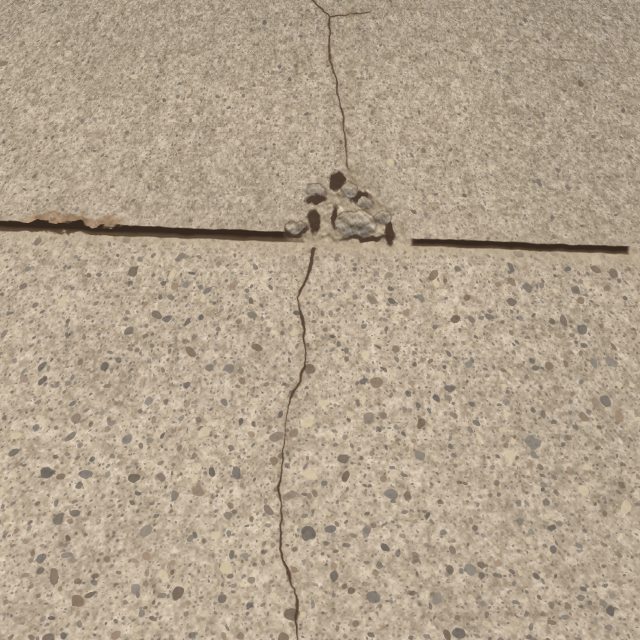
Give the GLSL for this texture, as a Shadertoy shader.

```glsl
// Sunlit, pebbled concrete slabs with a dark joint, a broken corner and cracks.

const vec3 CONCRETE = vec3(.745, .682, .598);
const vec3 DUST = vec3(.735, .665, .56);
const vec3 SHADOW = vec3(.205, .155, .12);
const vec3 SOIL = vec3(.43, .345, .265);
const vec3 SLATE = vec3(.455, .43, .405);
const vec3 CLAY = vec3(.52, .44, .365);
const vec3 CREAM = vec3(.84, .775, .65);
const float HORIZON = 1.8;  // larger values flatten the perspective
const float JOINT_Y = .647; // joint height at the left edge
const float JOINT_SLOPE = -.039;
const float GRAIN = .26;

// Crack paths, from top to bottom
const vec2 LOWER[12] = vec2[12](
    vec2(.492,.612), vec2(.484,.577), vec2(.466,.534), vec2(.475,.479),
    vec2(.477,.427), vec2(.453,.375), vec2(.443,.31), vec2(.437,.245),
    vec2(.44,.193), vec2(.436,.14), vec2(.463,.068), vec2(.463,-.01));
const vec2 UPPER[6] = vec2[6](vec2(.475,1.01), vec2(.517,.974),
    vec2(.513,.928), vec2(.523,.883), vec2(.536,.818), vec2(.545,.733));

// Broken corner: centre and radii of hollows and rocks
const vec4 HOLLOWS[8] = vec4[8](
    vec4(.526,.716,.011,.013), vec4(.492,.69,.014,.008),
    vec4(.49,.655,.01,.019), vec4(.562,.692,.018,.009),
    vec4(.609,.639,.009,.02), vec4(.57,.628,.04,.005),
    vec4(.462,.638,.018,.009), vec4(.522,.662,.005,.018));
const vec4 ROCKS[6] = vec4[6](
    vec4(.555,.651,.031,.018), vec4(.462,.645,.013,.009),
    vec4(.569,.683,.012,.009), vec4(.6,.66,.013,.01),
    vec4(.494,.704,.014,.008), vec4(.545,.703,.01,.01));

float hash(vec2 p) {
    vec3 q = fract(p.xyx * .1031);
    q += dot(q, q.yzx + 33.33);
    return fract((q.x + q.y) * q.z);
}

float noise(vec2 p) {
    vec2 i = floor(p), f = fract(p);
    f = f * f * (3. - 2. * f);
    return mix(mix(hash(i), hash(i + vec2(1, 0)), f.x),
               mix(hash(i + vec2(0, 1)), hash(i + 1.), f.x), f.y);
}

float fbm(vec2 p) {
    float sum = 0., gain = .5;
    for (int i = 0; i < 4; i++, gain *= .5) {
        sum += gain * noise(p);
        p = mat2(1.6, 1.2, -1.2, 1.6) * p + 7.3;
    }
    return sum;
}

float segment(vec2 p, vec2 a, vec2 b) {
    vec2 d = b - a;
    return length(p - a - d * clamp(dot(p - a, d) / dot(d, d), 0., 1.));
}

float ellipse(vec2 p, vec4 e) {
    return (length((p - e.xy) / e.zw) - 1.) * min(e.z, e.w);
}

float inside(float d, float soft) { return 1. - smoothstep(-soft, soft, d); }

// Blends scattered pebbles over a colour
vec3 pebbles(vec3 col, vec2 p, float presence, float soft, float opacity) {
    vec4 top = vec4(0);
    float wobble = .16 * (noise(p * 4.) - .5);
    for (int i = 0; i < 9; i++) {
        vec2 id = floor(p) + vec2(i % 3, i / 3) - 1.;
        if (hash(id + 11.7) > presence) continue;
        vec2 d = p - id - .2 - .6 * vec2(hash(id), hash(id + 31.4));
        float a = 6.283 * hash(id + 53.1), size = hash(id + 71.9);
        d = mat2(cos(a), -sin(a), sin(a), cos(a)) * d;
        d.y *= 1. + .9 * hash(id + 83.2);
        float cover = inside(length(d) - mix(.13, .4, size * size) + wobble, soft);
        float kind = hash(id + 97.6);
        vec3 tint = mix(SLATE, CLAY, smoothstep(.25, .75, kind));
        tint = kind > .82 ? CREAM : tint * mix(.8, 1.2, hash(id + 15.5));
        if (cover > top.a) top = vec4(tint, cover);
    }
    return mix(col, top.rgb, top.a * opacity);
}

void mainImage(out vec4 fragColor, in vec2 fragCoord) {
    vec2 uv = fragCoord / iResolution.xy;
    float px = 1. / iResolution.y, scale = HORIZON - uv.y, soft = px / scale;
    vec2 ground = vec2((uv.x - .5) / scale, -log(scale)) + 3.;
    float joint = uv.y - JOINT_Y - JOINT_SLOPE * uv.x;
    float front = inside(joint, .01);

    // Slab tone and grain
    vec3 col = CONCRETE * mix(.965, 1.01, front) * (.96 + .08 * fbm(uv * 7.));
    col *= 1. - .07 * smoothstep(.75, 1.05, uv.y) - .05 * smoothstep(.6, 1., uv.x);
    col += GRAIN * (.6 * noise(ground * 260.) + .4 * noise(ground * 560.) - .5);
    col += .1 * (noise(ground * 95.) - .5);

    // Pebbles, from fine to coarse
    col = pebbles(col, ground * 210., .55, soft * 210., .55);
    col = pebbles(col, ground * 105., mix(.3, .58, front), soft * 105., .68);
    col = pebbles(col, ground * 52., mix(.04, .4, front), soft * 52., .78);

    // Dust beside the joint
    float dust = exp(-abs(joint + .008) * 65.);
    col = mix(col, DUST + .12 * (fbm(uv * 110.) - .5), .75 * dust);

    // Jagged cracks
    vec2 jag = uv + .01 * (vec2(fbm(uv * 55.), fbm(uv * 55. + 19.)) - .47);
    float low = 1., high = segment(jag, UPPER[1], vec2(.578, .982));
    for (int i = 0; i < 11; i++) low = min(low, segment(jag, LOWER[i], LOWER[i + 1]));
    for (int i = 0; i < 5; i++) high = min(high, segment(jag, UPPER[i], UPPER[i + 1]));
    float width = .0003 + .0025 * noise(uv * 38.) + .0012 * smoothstep(.54, .59, uv.y);
    col = mix(col, SOIL, .35 * exp(-low * 260.) + .25 * exp(-high * 300.));
    col = mix(col, SHADOW * 1.5, .85 * inside(min(low - width, high - width * .5), px));
    float hair = segment(jag, vec2(.83, .91), vec2(1.01, .897));
    col = mix(col, SOIL, .6 * noise(uv * 45.) * inside(hair - px, px));

    // Joint with a chipped upper lip and a shaded wall
    float chips = smoothstep(.02, .05, uv.x) * inside(uv.x - .19, .02);
    float rough = fbm(uv * vec2(48, 70)) - .47;
    float lip = chips * smoothstep(0., .008, joint) * inside(joint + rough * .03 - .018, .004);
    col = mix(col, SOIL * (.8 + 1.3 * fbm(uv * 120.)), .75 * lip);
    float gap = abs(joint + rough * .008 * (.5 + 2. * chips)) - mix(.0082, .0058, smoothstep(.4, .7, uv.x));
    gap = max(gap, -.4 * min(max(.475 - uv.x, uv.x - .643), .982 - uv.x));
    vec3 wall = mix(SOIL * .85, SHADOW, smoothstep(-.006, .001, joint + rough * .006));
    col = mix(col, wall, inside(gap, px));

    // Broken corner: rubble lit from above
    vec2 warp = uv + .016 * (vec2(fbm(uv * 65.), fbm(uv * 65. + 31.)) - .47);
    float spread = .095 * clamp((.745 - warp.y) / .11, 0., 1.);
    float pit = inside(abs(warp.x - .546) - spread, .013) * smoothstep(.612, .632, warp.y);
    float slope = fbm(uv * 75.) - fbm((uv + vec2(.001, .004)) * 75.);
    col = mix(col, DUST * .9 + slope * .9, .85 * pit);
    for (int i = 0; i < 8; i++)
        col = mix(col, SHADOW * 1.25, .88 * inside(ellipse(warp, HOLLOWS[i]), .002));
    for (int i = 0; i < 6; i++) {
        float d = ellipse(warp, ROCKS[i]), lift = (warp.y - ROCKS[i].y) / ROCKS[i].w;
        col = mix(col, SHADOW * 1.5, .5 * inside(d - .002, .002));
        col = mix(col, mix(SLATE, DUST, .5 + .4 * lift) + slope * .8, inside(d, px));
    }
    fragColor = vec4(clamp(col, 0., 1.), 1);
}
```
